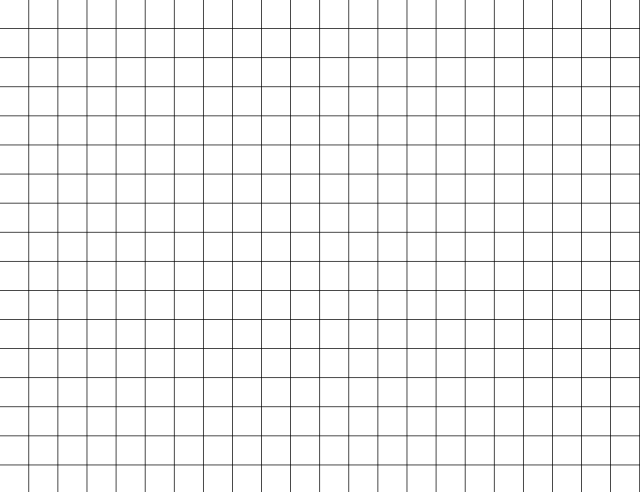
A Shadertoy shader for this pattern:

```glsl
#define COLUMNS 22.0
#define LINE_WIDTH 0.0245
#define GRID_OFFSET vec2(-0.010, -0.017)
#define PAPER vec3(1.0)
#define INK vec3(0.0)

// Share of a pixel covered by a line, per axis; all lengths in cells
vec2 lineCoverage(vec2 dist, float width, float pixel) {
    vec2 right = min(dist + 0.5 * pixel, vec2(0.5 * width));
    vec2 left = max(dist - 0.5 * pixel, vec2(-0.5 * width));
    return clamp((right - left) / pixel, 0.0, 1.0);
}

void mainImage(out vec4 fragColor, in vec2 fragCoord) {
    // Square cells, counted from the top left corner
    float pixel = COLUMNS / iResolution.x;
    vec2 fromTopLeft = vec2(fragCoord.x, iResolution.y - fragCoord.y);
    vec2 cell = fromTopLeft * pixel - GRID_OFFSET;

    // Signed distance to the nearest line on each axis
    vec2 dist = fract(cell + 0.5) - 0.5;

    // The canvas border at the top and left carries no line
    vec2 inside = step(0.5, cell);
    vec2 cover = lineCoverage(dist, LINE_WIDTH, pixel) * inside;

    // Crossing lines overlap
    float ink = 1.0 - (1.0 - cover.x) * (1.0 - cover.y);
    fragColor = vec4(mix(PAPER, INK, ink), 1.0);
}
```
